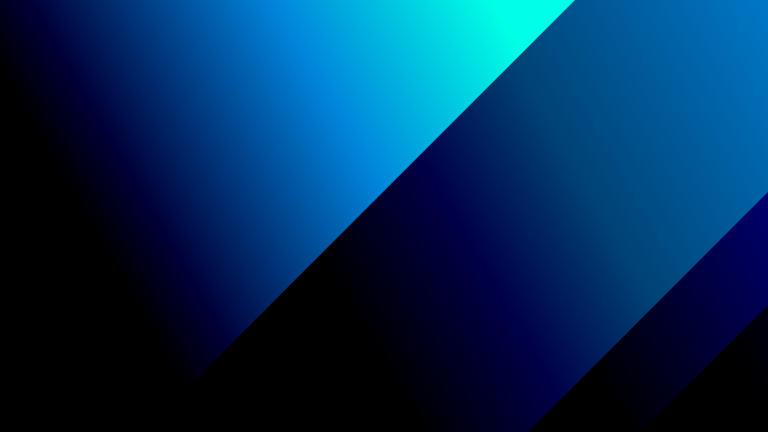
A WebGL 2 fragment shader for this background:

```glsl
#version 300 es
precision highp float;
// Overlapping diagonal panels, each fading from black through navy to blue or cyan.

uniform vec2 u_resolution;
out vec4 fragColor;

// Position of t between a and b, clamped to 0..1
float ramp(float a, float b, float t) {
    return clamp((t - a) / (b - a), 0.0, 1.0);
}

// Black, navy, azure, then cyan
vec3 brightPanel(float t) {
    vec3 color = vec3(0.0, 0.0, 0.22) * ramp(-0.08, 0.06, t);
    color = mix(color, vec3(0.0, 0.52, 0.86), ramp(0.06, 0.545, t));
    return mix(color, vec3(0.0, 1.0, 0.9), ramp(0.545, 0.985, t));
}

// Black, navy, steel blue, then azure
vec3 middlePanel(float t) {
    vec3 color = vec3(0.0, 0.0, 0.28) * ramp(0.345, 0.66, t);
    color = mix(color, vec3(0.0, 0.26, 0.46), ramp(0.66, 0.96, t));
    return mix(color, vec3(0.0, 0.47, 0.78), ramp(0.96, 1.54, t));
}

void main() {
    // Canvas heights are the unit of length
    vec2 p = gl_FragCoord.xy / u_resolution.y;
    float pixel = 1.0 / u_resolution.y;

    // Gradients climb at 30 degrees; panel edges run at 45 degrees
    float t = dot(p - vec2(0.0, 1.0), vec2(0.866, 0.5));
    float across = (p.x + 1.0 - p.y) * 0.7071;

    vec3 navy = vec3(0.0, 0.0, 0.43) * ramp(0.76, 1.31, t);
    vec3 corner = vec3(0.0, 0.0, 0.08) * ramp(1.06, 1.2, t);

    // Stack the panels from upper left to lower right with smooth edges
    vec3 edges = vec3(1.331, 2.222, 2.484) * 0.7071;
    vec3 cover = clamp((across - edges) / pixel + 0.5, 0.0, 1.0);
    vec3 color = mix(brightPanel(t), middlePanel(t), cover.x);
    color = mix(color, navy, cover.y);
    color = mix(color, corner, cover.z);

    fragColor = vec4(color, 1.0);
}
```
